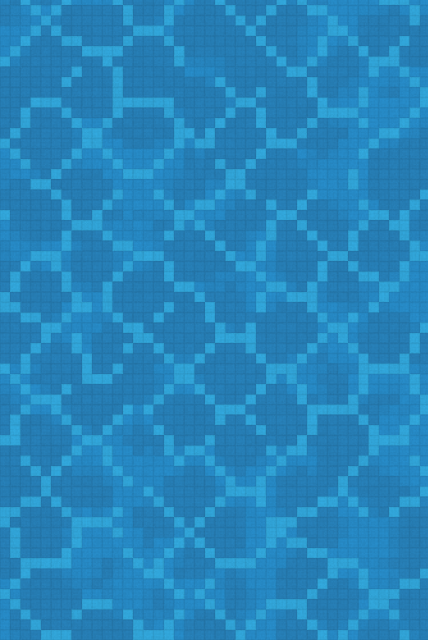
This pattern is drawn by a WebGL 2 fragment shader. Its source:

```glsl
#version 300 es
precision highp float;

uniform vec2 u_resolution;
out vec4 fragColor;

const float BLOCKS_ACROSS = 41.8;
const vec2 CELL_PITCH = vec2(9.4, 3.75);   // spacing of staggered cells, in blocks
const vec2 CELL_JITTER = vec2(2.8, 2.3);

const vec3 DEEP_BLUE = vec3(0.148, 0.490, 0.705);
const vec3 MID_BLUE = vec3(0.148, 0.535, 0.768);
const vec3 RIPPLE_BLUE = vec3(0.190, 0.640, 0.842);

float hash(vec2 p) {
    vec3 q = fract(p.xyx * vec3(0.1031, 0.1030, 0.0973));
    q += dot(q, q.yzx + 33.33);
    return fract((q.x + q.y) * q.z);
}

float valueNoise(vec2 p) {
    vec2 i = floor(p);
    vec2 f = fract(p);
    f = f * f * (3.0 - 2.0 * f);
    float low = mix(hash(i), hash(i + vec2(1.0, 0.0)), f.x);
    float high = mix(hash(i + vec2(0.0, 1.0)), hash(i + 1.0), f.x);
    return mix(low, high, f.y);
}

// Staggered lattice site: doubled x index keeps every id unique
vec2 siteId(vec2 p, int column, int row) {
    float y = floor(p.y / CELL_PITCH.y) + float(row);
    float shift = mod(y, 2.0);
    float x = floor(p.x / CELL_PITCH.x - 0.5 * shift + 0.5) + float(column);
    return vec2(2.0 * x + shift, y);
}

vec2 siteCentre(vec2 id) {
    vec2 offset = vec2(hash(id + 17.3), hash(id + 71.9)) - 0.5;
    return id * CELL_PITCH * vec2(0.5, 1.0) + offset * CELL_JITTER;
}

// x: distance to the cell wall in block steps, y: distance to the cell centre
vec2 rippleCells(vec2 p) {
    vec2 homeId = vec2(0.0);
    vec2 home = vec2(0.0);
    float nearest = 1e5;
    for (int row = -3; row <= 3; row++) {
        for (int column = -1; column <= 1; column++) {
            vec2 id = siteId(p, column, row);
            vec2 toSite = siteCentre(id) - p;
            float d = dot(toSite, toSite);
            if (d < nearest) {
                nearest = d;
                home = toSite;
                homeId = id;
            }
        }
    }
    float wall = 1e5;
    for (int row = -4; row <= 4; row++) {
        for (int column = -1; column <= 1; column++) {
            vec2 id = siteId(p, column, row);
            // Skip the home site and leave a few walls open
            if (distance(id, homeId) < 0.5 || hash(id + homeId + 5.7) < 0.09) continue;
            vec2 toSite = siteCentre(id) - p;
            vec2 normal = normalize(toSite - home);
            float d = dot(0.5 * (home + toSite), normal);
            wall = min(wall, d / max(abs(normal.x), abs(normal.y)));
        }
    }
    return vec2(wall, sqrt(nearest));
}

// Flat tone of one block
vec3 blockColour(vec2 block, float lineHalfWidth) {
    vec2 cell = rippleCells(block + 0.5);
    float patches = valueNoise(block * 0.24 + 40.0);
    float ragged = hash(block + 9.1) - 0.5;
    float shallow = cell.y * 0.32 + (patches - 0.5) * 1.9 + ragged * 0.35;
    float midTone = 0.55 * step(0.88, shallow) + 0.45 * step(1.08, shallow);
    vec3 colour = mix(DEEP_BLUE, MID_BLUE, midTone);
    float onLine = step(cell.x, lineHalfWidth);
    colour = mix(colour, RIPPLE_BLUE, onLine);
    return colour * (1.0 + 0.025 * (hash(block + 3.3) - 0.5));
}

// Thin dark joint around each block
float seam(vec2 p, float width) {
    vec2 edge = 0.5 - abs(fract(p) - 0.5);
    return 1.0 - smoothstep(0.0, width, min(edge.x, edge.y));
}

// Woven grain: crossed threads with fine speckle
float weave(vec2 p) {
    vec2 threads = sin(p * 6.2832 * 3.0);
    float speckle = hash(floor(p * 8.0)) - 0.5;
    return 0.008 * (threads.x + threads.y) + 0.045 * speckle;
}

void main() {
    float blockScale = BLOCKS_ACROSS / u_resolution.x;
    vec3 colour = vec3(0.0);

    // Four samples smooth the block edges
    for (int i = 0; i < 4; i++) {
        vec2 offset = vec2(float(i % 2), float(i / 2)) * 0.5 - 0.25;
        vec2 p = (gl_FragCoord.xy + offset) * blockScale;
        vec3 tone = blockColour(floor(p), 0.46);
        float joint = seam(p, 0.13) * 0.07;
        colour += tone * (1.0 - joint + weave(p)) * 0.25;
    }
    fragColor = vec4(colour, 1.0);
}
```
